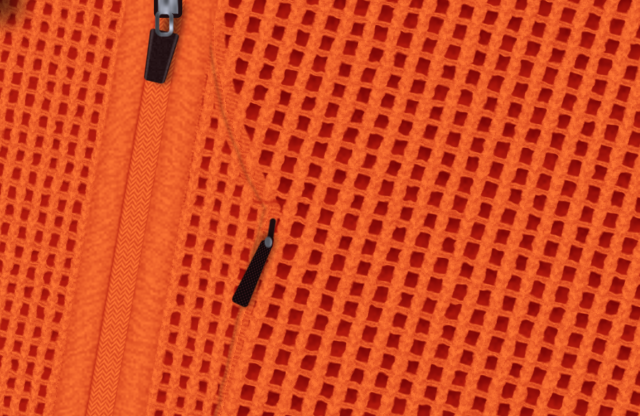
A WebGL 2 fragment shader for this texture:

```glsl
#version 300 es
precision highp float;
uniform vec2 u_resolution;
out vec4 outColor;

#define MAIN_PERIOD vec2(0.0625, 0.052)
#define MID_PERIOD vec2(0.046, 0.049)
#define LEFT_PERIOD vec2(0.041, 0.046)
#define MAIN_HOLE vec2(0.46, 0.68)
#define SIDE_HOLE vec2(0.42, 0.58)
#define MAIN_LEAN 0.30
#define SIDE_LEAN 0.19
#define ROW_TILT 0.24
#define FUZZ 0.55
#define TAPE_HALF 0.032
#define WELT_WIDTH 0.078

const vec3 LIGHT = vec3(0.97, 0.43, 0.19);
const vec3 SHADE = vec3(0.84, 0.27, 0.12);
const vec3 RED = vec3(0.70, 0.10, 0.05);
const vec3 DEEP = vec3(0.49, 0.02, 0.02);
const vec3 BLACK = vec3(0.12, 0.05, 0.06);
const vec3 STEEL = vec3(0.45, 0.46, 0.50);
const float TAU = 6.28318;

float hash(vec2 p) {
  return fract(sin(dot(p, vec2(127.1, 311.7))) * 43758.545);
}

float noise(vec2 p) {
  vec2 i = floor(p), f = fract(p);
  f = f * f * (3.0 - 2.0 * f);
  return mix(mix(hash(i), hash(i + vec2(1, 0)), f.x),
             mix(hash(i + vec2(0, 1)), hash(i + 1.0), f.x), f.y);
}

float box(vec2 p, vec2 halfSize, float r) {
  vec2 q = abs(p) - halfSize + r;
  return length(max(q, 0.0)) + min(max(q.x, q.y), 0.0) - r;
}

float capsule(vec2 p, vec2 a, vec2 b, float r) {
  vec2 pa = p - a, ba = b - a;
  return length(pa - ba * clamp(dot(pa, ba) / dot(ba, ba), 0.0, 1.0)) - r;
}

float fill(float d, float soft) { return 1.0 - smoothstep(-soft, soft, d); }

// Pocket seam: curves out to the opening, then runs back down
float seamX(float y) {
  float t = (1.0 - y) * 2.0;
  return y > 0.5 ? 0.51 + 0.137 * t * t : 0.53 + 0.235 * y;
}

// Openwork knit: upright ribs, thin paired cross strands, red lining behind
vec3 mesh(vec2 p, vec2 period, vec2 hole, float lean, float open, float depth, float px) {
  vec2 wobble = vec2(noise(p * 75.0), noise(p * 75.0 + 40.0)) - 0.5;
  vec2 w = p + wobble * 0.0055;
  vec2 uv = vec2(w.x - lean * w.y, w.y + ROW_TILT * w.x) / period + vec2(0.24, 0.65);
  vec2 id = floor(uv), f = fract(uv) - 0.5;
  float vary = hash(id);
  f += (vec2(vary, hash(id + 7.0)) - 0.5) * 0.08;
  float d = box(f * period, 0.5 * hole * period * (0.92 + 0.16 * vary), 0.004);

  float rib = abs(f.x) * 2.0;
  float twist = sin(TAU * (uv.y * 2.0 + rib * 1.1));
  float body = 0.6 + 0.2 * twist * smoothstep(0.4, 0.6, rib);
  body += 0.25 * smoothstep(hole.x, 1.0, rib) - 0.16 * smoothstep(-0.1, -0.45, f.x);
  float strand = 1.0 - smoothstep(hole.x, hole.x + 0.15, rib);
  body -= strand * (0.25 + 0.22 * cos(TAU * (f.y + 0.5) * 5.0 + f.x * 3.0));
  body += FUZZ * (noise(p * 190.0) - 0.5) + 0.3 * (noise(p * 330.0) - 0.5);
  body -= 0.3 * open * fill(d - 0.002, 0.004);
  vec3 yarn = mix(SHADE, LIGHT, clamp(body, -0.3, 1.1));

  float lit = smoothstep(0.35, -0.35, f.y - f.x * 0.4) * 0.7 + 0.4 * noise(p * 110.0);
  vec3 lining = mix(DEEP, RED, clamp(lit + 0.35 * (vary - 0.5) + depth, 0.0, 1.0));
  return mix(yarn, lining, fill(d, 0.0014 + px) * open);
}

// Padded edge with slanted stitches; s runs from -1 to 1 across
vec3 welt(vec2 p, float s) {
  float stitch = sin(TAU * (p.y * 42.0 + s * 0.8 + noise(p * 35.0)));
  float body = 0.78 - 0.55 * s * s + 0.13 * stitch;
  body += FUZZ * (noise(p * 170.0) - 0.5);
  return mix(SHADE, LIGHT, clamp(body, -0.4, 1.1));
}

// Tapered tab from a to b; returns distance, position across and along
vec3 tab(vec2 p, vec2 a, vec2 b, float wa, float wb) {
  float len = length(b - a);
  vec2 axis = (b - a) / len;
  vec2 q = vec2(dot(p - a, vec2(-axis.y, axis.x)), dot(p - a, axis));
  float w = mix(wa, wb, clamp(q.y / len, 0.0, 1.0));
  return vec3(box(q - vec2(0.0, len * 0.5), vec2(w, len * 0.5), 0.009), q.x / w, q.y / len);
}

void main() {
  vec2 p = gl_FragCoord.xy / u_resolution.y;
  float px = 0.7 / u_resolution.y;
  float zip = p.x - 0.238 - 0.176 * p.y;
  float seam = p.x - seamX(p.y) + 0.006 * (noise(p * 30.0) - 0.5);
  float weltEdge = TAPE_HALF + WELT_WIDTH;

  // Three mesh panels, closed along the welts and the pocket seam
  float open = smoothstep(weltEdge, weltEdge + 0.012, abs(zip));
  float seamWidth = mix(0.012, 0.024, smoothstep(0.2, 0.6, p.y));
  open *= smoothstep(seamWidth, seamWidth + 0.008, abs(seam));
  vec3 col;
  if (seam > 0.0) col = mesh(p, MAIN_PERIOD, MAIN_HOLE, MAIN_LEAN, open, -0.08, px);
  else if (zip > 0.0) col = mesh(p, MID_PERIOD, SIDE_HOLE, SIDE_LEAN, open, 0.2, px);
  else col = mesh(p, LEFT_PERIOD, SIDE_HOLE, SIDE_LEAN, open, 0.4, px);
  col *= 1.0 - 0.2 * fill(abs(seam + 0.012) - 0.003, 0.008);

  // Welts and herringbone zip tape
  float across = (abs(zip) - TAPE_HALF) / WELT_WIDTH * 2.0 - 1.0;
  col = mix(col, welt(p, across), fill(abs(zip) - weltEdge, 0.004));
  float chevron = sin(TAU * (p.y * 85.0 + abs(fract(zip / 0.021) - 0.5) * 2.0));
  vec3 tape = mix(SHADE, LIGHT, 0.6 + 0.35 * chevron + 0.4 * (noise(p * 200.0) - 0.5));
  col = mix(col, tape, fill(abs(zip) - TAPE_HALF, 0.002));
  col = mix(col, RED, 0.65 * fill(abs(zip + TAPE_HALF) - 0.002, 0.005));
  col = mix(col, RED, 0.3 * fill(abs(zip - TAPE_HALF) - 0.001, 0.004));

  // Pocket tack and dark opening
  float tack = capsule(p, vec2(0.615, 0.515), vec2(0.685, 0.515), 0.005);
  col = mix(col, RED, fill(tack, 0.006) * (0.3 + 0.5 * noise(p * 150.0)));
  col = mix(col, BLACK, fill(capsule(p, vec2(0.656, 0.468), vec2(0.647, 0.41), 0.007), 0.003));

  // Cast shadows, then the two black pulls
  vec2 zipTop = vec2(0.397, 0.925), zipEnd = vec2(0.370, 0.803);
  vec2 pocketTop = vec2(0.644, 0.42), pocketEnd = vec2(0.574, 0.268);
  col *= 1.0 - 0.5 * fill(capsule(p, zipTop + vec2(0.025, 0.05), zipEnd + 0.02, 0.022), 0.018);
  col *= 1.0 - 0.4 * fill(capsule(p, pocketTop, pocketEnd + 0.015, 0.020), 0.014);
  vec3 pull = tab(p, zipTop, zipEnd, 0.036, 0.025);
  float rim = smoothstep(0.65, 0.85, abs(pull.y)) * (1.0 - smoothstep(0.85, 1.0, abs(pull.y)));
  col = mix(col, BLACK + 0.12 * rim + 0.04 * noise(p * 250.0), fill(pull.x, 0.001 + px));
  pull = tab(p, pocketTop, pocketEnd, 0.014, 0.021);
  float grip = pow(0.5 + 0.5 * sin(pull.y * 14.0) * sin(pull.z * 110.0), 2.0);
  col = mix(col, BLACK * (0.6 + 0.9 * grip), fill(pull.x, 0.001 + px));

  // Steel slider, loop and pocket bead
  float slider = box(p - vec2(0.404, 0.985), vec2(0.034, 0.028), 0.012);
  float loop = abs(box(p - vec2(0.395, 0.944), vec2(0.017, 0.027), 0.012)) - 0.005;
  float shine = pow(noise(p * vec2(90.0, 45.0)), 2.0);
  col = mix(col, BLACK, fill(slider, 0.002));
  col = mix(col, STEEL * (0.5 + 1.5 * shine), fill(min(slider + 0.010, loop), 0.001 + px));
  float bead = length((p - vec2(0.645, 0.418)) * vec2(1.0, 0.7)) - 0.009;
  col = mix(col, STEEL * (0.7 + 1.3 * shine), fill(bead, 0.001 + px));

  // Soft shade in the upper left corner
  col *= 1.0 - 0.55 * smoothstep(0.10, 0.0, length(p - vec2(0.0, 1.0)));
  outColor = vec4(clamp(col, 0.0, 1.0), 1.0);
}
```
